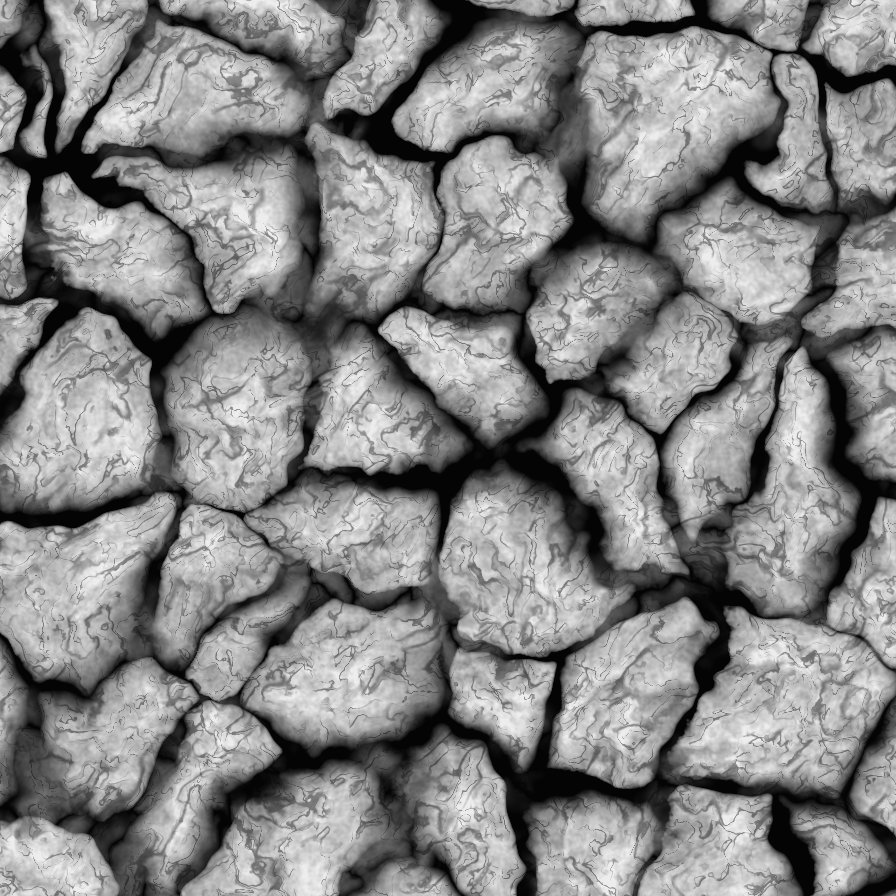
Write a WebGL 2 fragment shader that draws this texture.

```glsl
#version 300 es
precision highp float;
// Weathered grey rocks packed together, with dark crevices and veined faces.

uniform vec2 u_resolution;
out vec4 fragColor;

const float STONE_SCALE = 6.3;
const float CHIP_SCALE = 15.0;

struct Cell {
    float edge;   // rounded distance to the border
    vec2 offset;  // position relative to the cell centre
    vec2 seed;    // random pair owned by the cell
};

vec2 hash2(vec2 p) {
    vec3 q = fract(p.xyx * vec3(0.1031, 0.1030, 0.0973));
    q += dot(q, q.yzx + 33.33);
    return fract((q.xx + q.yz) * q.zy);
}

float cornerSlope(vec2 corner, vec2 delta) {
    return dot(hash2(corner) * 2.0 - 1.0, delta);
}

float gradientNoise(vec2 p) {
    vec2 i = floor(p), f = fract(p);
    vec2 u = f * f * f * (f * (f * 6.0 - 15.0) + 10.0);
    vec2 x = vec2(1.0, 0.0);
    float low = mix(cornerSlope(i, f), cornerSlope(i + x, f - x), u.x);
    float high = mix(cornerSlope(i + x.yx, f - x.yx), cornerSlope(i + 1.0, f - 1.0), u.x);
    return mix(low, high, u.y);
}

vec2 nextOctave(vec2 p) {
    return mat2(1.6, 1.2, -1.2, 1.6) * p + 19.7;
}

float fbm(vec2 p) {
    float sum = 0.0, amp = 1.0;
    for (int i = 0; i < 4; i++) {
        sum += amp * gradientNoise(p);
        p = nextOctave(p);
        amp *= 0.5;
    }
    return sum;
}

// Rounded lumps separated by creases.
float relief(vec2 p) {
    float sum = 0.0, amp = 1.0;
    for (int i = 0; i < 5; i++) {
        sum += amp * abs(gradientNoise(p));
        p = nextOctave(p);
        amp *= 0.55;
    }
    return sum;
}

// Thin broken cracks at several sizes.
float veins(vec2 p) {
    float sum = 0.0;
    for (int i = 0; i < 3; i++) {
        float line = 1.0 - smoothstep(0.0, 0.08, abs(gradientNoise(p)));
        sum += line * smoothstep(-0.15, 0.3, gradientNoise(p * 0.6 + 41.0));
        p = nextOctave(p);
    }
    return min(sum, 1.0);
}

float smoothMin(float a, float b, float k) {
    float h = max(k - abs(a - b), 0.0) / k;
    return min(a, b) - h * h * k * 0.25;
}

Cell nearestCell(vec2 p, float rounding) {
    vec2 base = floor(p), home = base, toHome = vec2(8.0);
    for (int k = 0; k < 9; k++) {
        vec2 id = base + vec2(k % 3 - 1, k / 3 - 1);
        vec2 toSite = id + hash2(id) - p;
        if (dot(toSite, toSite) < dot(toHome, toHome)) { toHome = toSite; home = id; }
    }
    float edge = 8.0;
    for (int k = 0; k < 25; k++) {
        vec2 id = home + vec2(k % 5 - 2, k / 5 - 2);
        vec2 toSite = id + hash2(id) - p, across = toSite - toHome;
        if (dot(across, across) > 0.0001)
            edge = smoothMin(edge, dot(0.5 * (toHome + toSite), normalize(across)), rounding);
    }
    return Cell(edge, -toHome, hash2(home + 71.0));
}

// Slope of a cell's plane along its own random direction.
float tilt(Cell c) {
    float angle = 6.2832 * c.seed.x;
    return dot(c.offset, vec2(cos(angle), sin(angle)));
}

void main() {
    vec2 p = gl_FragCoord.xy / u_resolution.y;
    vec2 bend = vec2(fbm(p * 5.0), fbm(p * 5.0 + 17.0));
    float rough = fbm(p * 34.0 + 5.0);
    vec2 warped = p + 0.07 * bend + 0.004 * rough;

    Cell stone = nearestCell(warped * STONE_SCALE, 0.06);
    Cell chip = nearestCell((warped + 0.006 * rough) * CHIP_SCALE, 0.08);

    // Stone faces: broad planes, lumps, cracks and grain
    vec2 lumpPos = warped * 13.0;
    float lumps = relief(lumpPos);
    float slope = lumps - relief(lumpPos + vec2(0.08, -0.12));
    float facet = tilt(chip) * smoothstep(0.0, 0.15, chip.edge);
    float grain = gradientNoise(p * 110.0) + 0.7 * gradientNoise(p * 210.0);
    float face = 0.68 + 0.15 * smoothstep(0.0, 0.3, stone.edge);
    face += 0.16 * facet + 0.22 * (lumps - 0.4) + 0.2 * slope;
    face += 0.1 * fbm(p * 8.0 + 3.0) + 0.12 * grain + 0.06 * rough;
    face *= 1.0 - 0.42 * veins(warped * 19.0 + 0.25 * rough);

    // Crevices: crisp on the raised side, sloping on the other
    float lean = smoothstep(-0.45, 0.5, tilt(stone));
    float falloff = mix(0.014, 0.095, lean * lean);
    float gap = 0.065 * smoothstep(-0.3, 0.4, fbm(p * 6.0 + 31.0));
    float inside = max(stone.edge - gap + 0.025 * rough, 0.0);
    float openness = 1.0 - exp(-inside / falloff);

    // Small rubble partly filling the crevices
    float fill = smoothstep(-0.15, 0.3, fbm(p * 7.0 + 53.0));
    float rubble = 0.58 * fill * (1.0 - exp(-max(chip.edge + 0.05 * rough, 0.0) / 0.12));

    float tone = face * max(openness, rubble);
    fragColor = vec4(vec3(clamp(tone, 0.015, 0.93)), 1.0);
}
```
